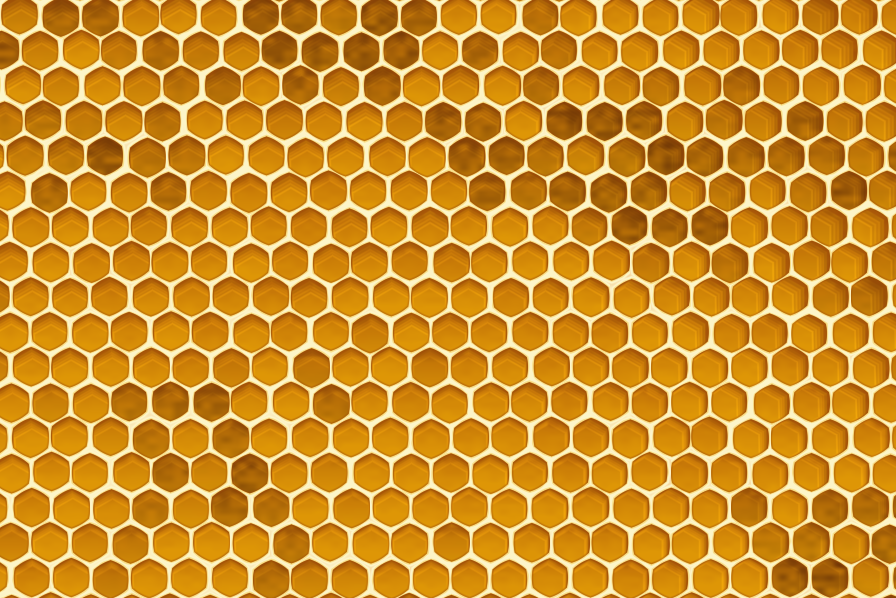
Give the GLSL for this pattern, as a WebGL 1 fragment shader.

```glsl
precision highp float;
// Amber honeycomb: staggered rounded cells with cream wax walls and stepped, stained interiors.
uniform vec2 u_resolution;

const float PITCH = 0.0669;              // cell spacing, in canvas heights
const float ROW_STEP = 0.879;            // row spacing, in pitches
const vec2 FIRST_CELL = vec2(0.76, 0.49); // lowest left centre, in pitches
const float ROW_DRIFT = 0.27;            // sideways slip of the upper rows
const float HOLE_RADIUS = 0.452;
const float ROUNDNESS = 0.42;
const float JITTER = 0.035;
const float WALL_STEPS = 4.0;
const vec3 CREAM = vec3(0.99, 0.96, 0.79);
const vec3 STRAW = vec3(0.97, 0.87, 0.53);
const vec3 TAN = vec3(0.90, 0.70, 0.34);
const vec3 GOLD = vec3(0.87, 0.59, 0.025);
const vec3 AMBER = vec3(0.78, 0.47, 0.03);
const vec3 BROWN = vec3(0.62, 0.30, 0.03);
const vec3 UMBER = vec3(0.36, 0.16, 0.02);

float hash(vec2 p) {
  vec3 q = fract(vec3(p.xyx) * 0.1031);
  q += dot(q, q.yzx + 33.33);
  return fract((q.x + q.y) * q.z);
}

float noise(vec2 p) {
  vec2 i = floor(p), f = fract(p);
  f = f * f * (3.0 - 2.0 * f);
  return mix(mix(hash(i), hash(i + vec2(1.0, 0.0)), f.x),
             mix(hash(i + vec2(0.0, 1.0)), hash(i + vec2(1.0)), f.x), f.y);
}

float hexRadius(vec2 p) {
  p = abs(p);
  return max(p.x, 0.5 * p.x + 0.866 * p.y);
}

float cellRadius(vec2 p) {
  return mix(hexRadius(p), length(p), ROUNDNESS);
}

// Signed distance to the nearest hole, with its local position and id.
float nearestHole(vec2 p, out vec2 local, out vec2 id) {
  float best = 10.0;
  float baseRow = floor((p.y - FIRST_CELL.y) / ROW_STEP + 0.5);
  for (int k = -1; k <= 1; k++) {
    float row = baseRow + float(k);
    float start = FIRST_CELL.x - 0.5 * mod(row, 2.0)
                - ROW_DRIFT * smoothstep(9.0, 16.0, row);
    float column = floor(p.x - start + 0.5);
    vec2 cell = vec2(column, row) + 40.0;
    vec2 wobble = (vec2(hash(cell), hash(cell + 71.3)) - 0.5) * 2.0 * JITTER;
    vec2 q = p - vec2(start + column, FIRST_CELL.y + row * ROW_STEP) - wobble;
    float d = cellRadius(q) - HOLE_RADIUS - 0.018 * (hash(cell + 13.7) - 0.5);
    if (d < best) { best = d; local = q; id = cell; }
  }
  return best;
}

// Receding hexagonal ledges above a smooth floor.
vec3 cellInterior(vec2 p, vec2 id, vec2 uv, float px) {
  float tone = hash(id + 5.1);
  float cluster = noise(id * 0.27 + 8.0);
  float stain = smoothstep(0.56, 0.9, cluster * 0.75 + tone * 0.3);
  float depth = mix(0.045, 0.078, smoothstep(0.1, 0.6, uv.y)) * (0.75 + 0.5 * hash(id + 29.0));
  float side = smoothstep(0.55, 1.4, uv.x) * 1.2 - 0.12;
  vec2 recede = vec2(-side, -1.0 + 0.35 * max(side, 0.0)) * depth;

  float smudge = noise(p * vec2(4.0, 6.0) + id * 7.3);
  vec3 floorColor = mix(AMBER, GOLD, clamp(0.72 - 1.1 * p.y - 0.55 * tone + 0.25 * smudge
                                           - 0.25 * uv.y, 0.0, 1.0));
  vec3 color = mix(BROWN, AMBER, 0.3 * smudge + 0.15);
  for (int i = 1; i <= 4; i++) {
    float level = float(i) / WALL_STEPS;
    float d = hexRadius(p - recede * float(i)) - HOLE_RADIUS + 0.012;
    vec3 ledge = mix(mix(BROWN, AMBER, 0.75), floorColor, level);
    ledge *= 1.0 - 0.07 * mod(float(i), 2.0) * (1.0 - level);
    color = mix(color, ledge, smoothstep(px, -px, d));
    color += vec3(0.07, 0.06, 0.01) * smoothstep(0.025 + px, 0.0, abs(d + 0.015)) * level;
  }

  // Brown residue, heavier under the upper rim.
  float upper = smoothstep(0.05, 0.42, p.y + 0.35 * side * p.x);
  float residue = upper * smoothstep(0.25, 0.8, smudge) * (0.3 + 0.5 * tone);
  color = mix(color, BROWN, 0.6 * residue);
  color = mix(color, UMBER, stain * (0.22 + 0.55 * smudge));
  return color;
}

vec3 waxWall(float d, vec2 p, vec2 uv) {
  float grain = noise(p * 7.0);
  float patchy = noise(p * 0.7 + 31.0);
  vec3 color = mix(TAN, STRAW, smoothstep(-0.01, 0.022, d));
  color = mix(color, CREAM, smoothstep(0.012, 0.05, d + 0.025 * (grain - 0.5)));
  float blush = smoothstep(0.45, 0.9, patchy) * smoothstep(0.05, 0.1, d);
  return mix(color, vec3(0.94, 0.76, 0.52), blush * grain * (0.4 + 0.4 * uv.x / 1.5));
}

void main() {
  vec2 uv = gl_FragCoord.xy / u_resolution.y;
  vec2 p = uv / PITCH;
  float px = 1.0 / (u_resolution.y * PITCH);
  vec2 local, id;
  float d = nearestHole(p, local, id);
  vec3 inside = cellInterior(local, id, uv, px);
  inside = mix(inside, BROWN, 0.5 * smoothstep(-0.06, 0.0, d));
  vec3 color = mix(inside, waxWall(d, p, uv), smoothstep(-0.6 * px, 0.6 * px, d));
  gl_FragColor = vec4(clamp(color, 0.0, 1.0), 1.0);
}
```
